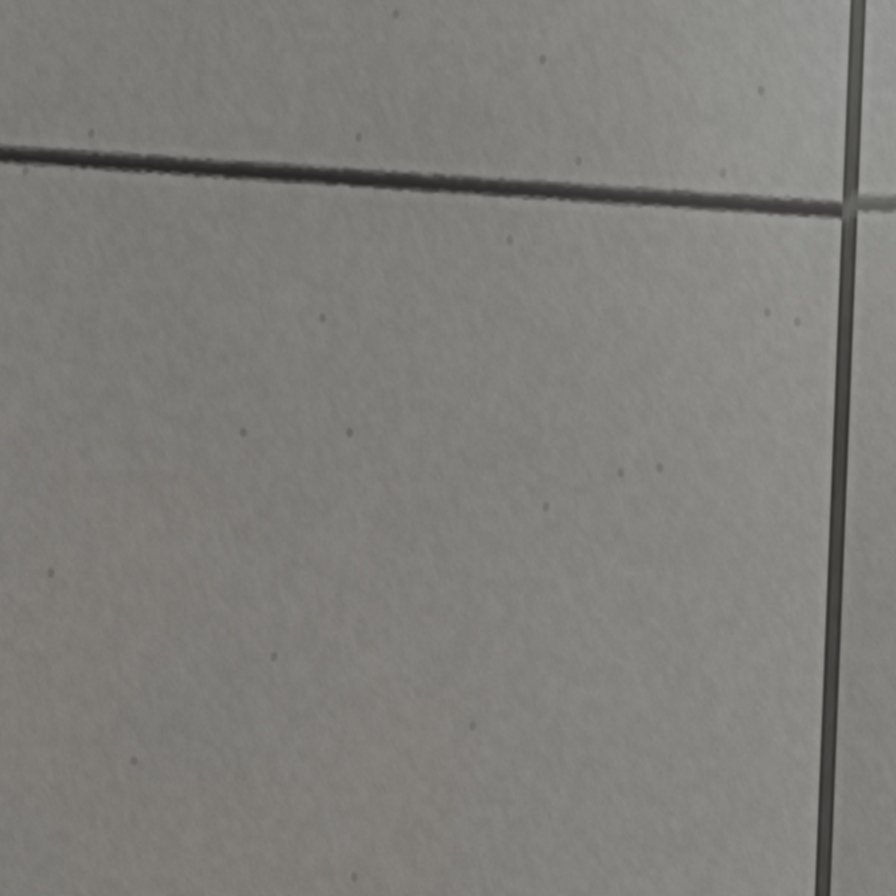
This texture is drawn by a three.js fragment shader. Its source:

```glsl
// Large matte grey floor tiles with dark recessed joints, seen slightly askew.
varying vec2 vUv;

const float TILE_PITCH = 1.15;
const vec3 TILE_SHADE = vec3(0.475, 0.467, 0.452);
const vec3 TILE_LIGHT = vec3(0.580, 0.582, 0.572);
const vec3 JOINT_DARK = vec3(0.165, 0.158, 0.153);
const vec3 JOINT_GREY = vec3(0.275, 0.272, 0.262);
const vec3 JOINT_PALE = vec3(0.420, 0.420, 0.408);

float hash(vec2 p) {
  vec3 q = fract(vec3(p.xyx) * 0.1031);
  q += dot(q, q.yzx + 33.33);
  return fract((q.x + q.y) * q.z);
}

float noise(vec2 p) {
  vec2 i = floor(p);
  vec2 f = fract(p);
  f = f * f * (3.0 - 2.0 * f);
  float low = mix(hash(i), hash(i + vec2(1.0, 0.0)), f.x);
  float high = mix(hash(i + vec2(0.0, 1.0)), hash(i + vec2(1.0, 1.0)), f.x);
  return mix(low, high, f.y);
}

float fbm(vec2 p) {
  float sum = 0.0;
  float weight = 0.5;
  for (int i = 0; i < 4; i++) {
    sum += weight * (noise(p) - 0.5);
    p = p * 2.03 + vec2(17.3, 9.1);
    weight *= 0.55;
  }
  return sum;
}

// Signed distance to the nearest of the evenly spaced joints.
float jointOffset(float x, float pitch) {
  return (fract(x / pitch + 0.5) - 0.5) * pitch;
}

float band(float d, float halfWidth, float blur) {
  return 1.0 - smoothstep(halfWidth - blur, halfWidth + blur, abs(d));
}

// Sparse small dark pits, one candidate per cell.
float pits(vec2 p, float cells, float density) {
  vec2 id = floor(p * cells);
  vec2 center = 0.3 + 0.4 * vec2(hash(id + 3.7), hash(id + 8.2));
  vec2 d = (fract(p * cells) - center) * vec2(1.0, 0.7);
  float present = step(1.0 - density, hash(id + 21.0));
  return present * (1.0 - smoothstep(0.03, 0.14, length(d)));
}

// Light falls from the upper right and fades across each tile.
vec3 tileColor(vec2 p, float rightTile) {
  float light = 0.08 + 0.60 * p.x * p.x;
  light += 0.38 * smoothstep(0.45, 1.0, p.x) * smoothstep(0.35, 1.0, p.y);
  light -= rightTile * mix(0.42, 0.05, smoothstep(0.1, 0.9, p.y));
  vec3 color = mix(TILE_SHADE, TILE_LIGHT, light);
  color += vec3(0.008, 0.0, -0.003) * (1.0 - p.y) * (0.5 + fbm(p * 5.0));
  return color;
}

// Broad clouding plus fine, slightly slanted grain.
float surfaceWear(vec2 p) {
  vec2 slanted = vec2(p.x + 0.3 * p.y, p.y);
  float cloud = fbm(p * 6.0) * 0.022;
  float grain = fbm(slanted * vec2(125.0, 75.0)) * 0.050;
  float dust = (noise(p * 300.0) - 0.5) * 0.012;
  return cloud + grain + dust - 0.07 * pits(p, 24.0, 0.05);
}

void main() {
  vec2 p = vUv;

  // Joint positions; the crosswise joint steps up past the upright one.
  float across = jointOffset(p.x - 0.918 - 0.040 * p.y, TILE_PITCH);
  float rightTile = smoothstep(-0.002, 0.002, p.x - 0.918 - 0.040 * p.y);
  float crossLine = mix(0.828 - 0.0667 * p.x, 0.773, rightTile);
  float fringe = (noise(p * vec2(150.0, 220.0)) - 0.5) * 0.003;
  float down = jointOffset(p.y - crossLine, TILE_PITCH) + fringe;

  vec3 color = tileColor(p, rightTile) + surfaceWear(p);

  // Bright worn rims beside the joints.
  color += 0.020 * band(abs(down) - 0.016, 0.005, 0.005);
  color += 0.022 * band(abs(across) - 0.013, 0.004, 0.004);

  // Crosswise joint: deeper toward the lower edge, paler to the right.
  float crossFade = 0.35 * smoothstep(0.3, 0.95, p.x) + 0.45 * rightTile;
  vec3 crossColor = mix(JOINT_DARK, JOINT_PALE, crossFade);
  crossColor += 0.075 * smoothstep(-0.003, 0.008, down);
  color = mix(color, crossColor, band(down, 0.0088, 0.0050));

  // Upright joint: dark rims, a greyer core, and more light near the top.
  vec3 uprightColor = mix(JOINT_GREY, JOINT_PALE, 0.55 * smoothstep(0.5, 1.0, p.y));
  uprightColor -= 0.07 * smoothstep(0.002, 0.007, abs(across));
  uprightColor += 0.04 * fbm(p * vec2(160.0, 60.0));
  float crossing = 1.0 - smoothstep(0.004, 0.022, abs(down));
  uprightColor = mix(uprightColor, JOINT_PALE, 0.75 * crossing);
  color = mix(color, uprightColor, band(across, 0.0085, 0.0022));

  gl_FragColor = vec4(clamp(color, 0.0, 1.0), 1.0);
}
```
